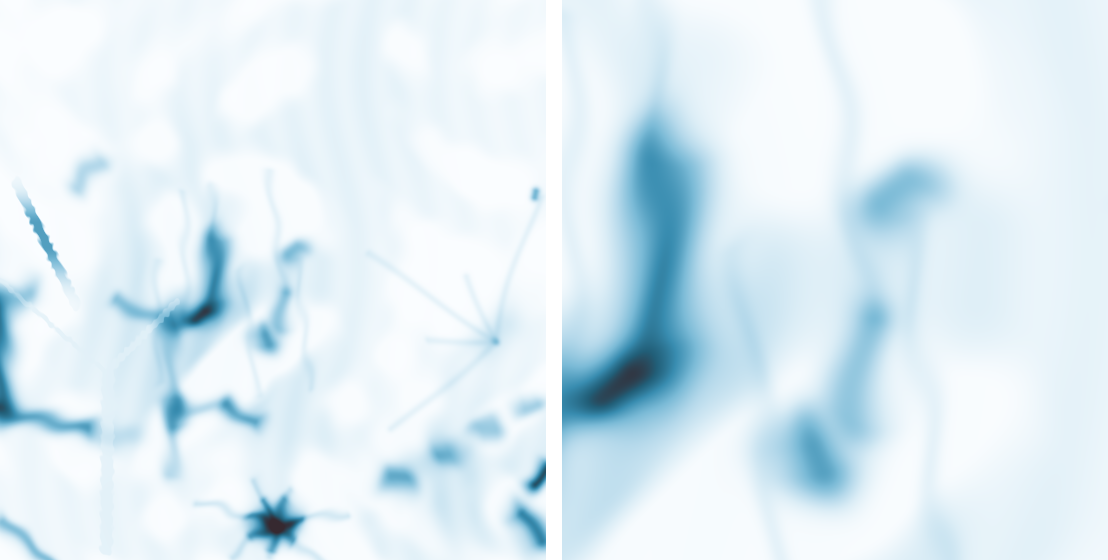
Left, the full canvas; right, a detail of the centre.
A WebGL 1 fragment shader for this background:

```glsl
precision highp float;
// Pale blue micrograph of branching cells, mostly out of focus.
// Gaussian strokes add ink over a cellular haze, a few crisp twigs lie on top,
// and the total ink is mapped through a white to teal to slate colour ramp.

uniform vec2 u_resolution;

vec2 hash2(vec2 c) {
  return fract(sin(vec2(dot(c, vec2(127.1, 311.7)), dot(c, vec2(269.5, 183.3)))) * 43758.5);
}

float segmentDistance(vec2 p, vec2 a, vec2 b) {
  vec2 ab = b - a;
  return length(p - a - ab * clamp(dot(p - a, ab) / dot(ab, ab), 0.0, 1.0));
}

// Blurred stroke, layered so that overlaps approach full ink.
void stain(inout float ink, vec2 p, vec2 a, vec2 b, float width, float strength) {
  float d = segmentDistance(p, a, b) / width;
  ink += (1.0 - ink) * strength * exp(-d * d);
}

// Sharp stroke with a slightly ragged outline.
float twig(vec2 p, vec2 a, vec2 b, float width) {
  float ragged = 0.0012 * (sin(p.y * 310.0 + 2.0 * sin(p.x * 170.0)) + sin(p.x * 430.0 + p.y * 190.0));
  return 1.0 - smoothstep(-0.002, 0.002, segmentDistance(p, a, b) + ragged - width);
}

// Soft round highlights, one in each jittered cell.
float highlights(vec2 p) {
  vec2 cell = floor(p);
  float light = 0.0;
  for (int y = -1; y <= 1; y++) {
    for (int x = -1; x <= 1; x++) {
      vec2 c = cell + vec2(float(x), float(y));
      vec2 r = p - c - 0.15 - 0.7 * hash2(c);
      light += exp(-5.0 * dot(r, r));
    }
  }
  return smoothstep(0.25, 0.95, light);
}

float glow(vec2 p, vec2 center, vec2 radius) {
  vec2 r = (p - center) / radius;
  return exp(-dot(r, r));
}

vec3 inkColor(float ink) {
  vec3 c = mix(vec3(0.985, 0.993, 1.0), vec3(0.86, 0.93, 0.965), clamp(ink / 0.15, 0.0, 1.0));
  c = mix(c, vec3(0.71, 0.85, 0.92), clamp((ink - 0.15) / 0.15, 0.0, 1.0));
  c = mix(c, vec3(0.48, 0.73, 0.84), clamp((ink - 0.3) / 0.2, 0.0, 1.0));
  c = mix(c, vec3(0.22, 0.55, 0.69), clamp((ink - 0.5) / 0.2, 0.0, 1.0));
  c = mix(c, vec3(0.13, 0.37, 0.47), clamp((ink - 0.7) / 0.15, 0.0, 1.0));
  return mix(c, vec3(0.21, 0.16, 0.19), clamp((ink - 0.85) / 0.12, 0.0, 1.0));
}

void main() {
  vec2 p = gl_FragCoord.xy / u_resolution.y;
  vec2 q = p + 0.005 * vec2(sin(p.y * 57.0 + 2.0 * sin(p.x * 41.0)), sin(p.x * 63.0 + 2.0 * sin(p.y * 37.0)));

  // Haze: denser in the middle and lower right, opened by highlights.
  float haze = 0.06 + 0.2 * glow(p, vec2(0.37, 0.42), vec2(0.2, 0.3))
    + 0.17 * glow(p, vec2(0.78, 0.13), vec2(0.24, 0.15))
    + 0.05 * glow(p, vec2(0.66, 0.88), vec2(0.14, 0.3));
  haze *= 1.0 - 0.9 * highlights(q * 7.0 + 0.6 * sin(p.yx * 9.0));
  haze *= 1.0 - 0.9 * glow(p, vec2(0.395, 0.18), vec2(0.075, 0.06));
  float ink = haze * (0.85 + 0.15 * sin(p.x * 95.0 + 3.0 * sin(p.y * 9.0)));

  // Left edge and its side branch.
  stain(ink, q, vec2(-0.01, 0.46), vec2(0.0, 0.27), 0.027, 0.76);
  stain(ink, q, vec2(0.01, 0.45), vec2(0.05, 0.48), 0.024, 0.4);
  stain(ink, q, vec2(0.0, 0.265), vec2(0.16, 0.233), 0.017, 0.55);
  stain(ink, q, vec2(0.16, 0.225), vec2(0.23, 0.22), 0.025, 0.2);
  stain(ink, q, vec2(0.0, 0.072), vec2(0.09, -0.01), 0.012, 0.45);

  // Bent central body, darkest at the elbow.
  stain(ink, q, vec2(0.385, 0.57), vec2(0.385, 0.46), 0.024, 0.62);
  stain(ink, q, vec2(0.37, 0.44), vec2(0.31, 0.425), 0.022, 0.62);
  stain(ink, q, vec2(0.355, 0.43), vec2(0.37, 0.445), 0.018, 0.7);
  stain(ink, q, vec2(0.21, 0.46), vec2(0.29, 0.425), 0.015, 0.38);

  // Blurred fibres and nodes around the middle.
  stain(ink, q, vec2(0.307, 0.4), vec2(0.307, 0.15), 0.015, 0.24);
  stain(ink, q, vec2(0.312, 0.28), vec2(0.315, 0.245), 0.019, 0.52);
  stain(ink, q, vec2(0.32, 0.27), vec2(0.41, 0.275), 0.015, 0.28);
  stain(ink, q, vec2(0.41, 0.272), vec2(0.46, 0.243), 0.016, 0.5);
  stain(ink, q, vec2(0.47, 0.4), vec2(0.475, 0.39), 0.021, 0.6);
  stain(ink, q, vec2(0.508, 0.47), vec2(0.5, 0.42), 0.017, 0.4);
  stain(ink, q, vec2(0.52, 0.547), vec2(0.535, 0.555), 0.017, 0.42);
  stain(ink, q, vec2(0.135, 0.67), vec2(0.175, 0.71), 0.02, 0.3);
  for (int i = 0; i < 6; i++) {
    vec2 h = hash2(vec2(float(i), 4.0));
    vec2 top = vec2(0.28 + 0.05 * float(i), 0.45 + 0.25 * h.x);
    stain(ink, q, top, top - vec2(0.05 * h.y - 0.03, 0.22), 0.008, 0.09);
  }

  // Rising chain of nodes, then the dark right edge.
  for (int i = 0; i < 4; i++) {
    float t = float(i) / 3.0;
    vec2 node = mix(vec2(0.705, 0.145), vec2(0.935, 0.275), t);
    stain(ink, q, node, node + vec2(0.02, 0.005), 0.028 - 0.01 * t, 0.56 - 0.12 * float(i) + 0.15 * t * t);
  }
  stain(ink, q, vec2(0.955, 0.14), vec2(0.975, 0.16), 0.017, 0.88);
  stain(ink, q, vec2(0.93, 0.085), vec2(0.965, 0.035), 0.023, 0.72);

  // Dark star-shaped cell at the bottom.
  vec2 soma = vec2(0.49, 0.064);
  stain(ink, q, soma - vec2(0.015, 0.0), soma + vec2(0.02, 0.0), 0.026, 0.88);
  for (int i = 0; i < 7; i++) {
    float a = 0.15 + 0.9 * float(i);
    vec2 ray = vec2(cos(a), sin(a));
    stain(ink, q, soma, soma + 0.045 * ray, 0.009, 0.45);
    stain(ink, q, soma, soma + (0.1 + 0.04 * sin(a * 5.0)) * ray, 0.008, 0.16);
  }

  // Faint, nearly focused cell on the right.
  vec2 cell = vec2(0.885, 0.4);
  stain(ink, p, cell - vec2(0.015, 0.01), cell + vec2(0.02, 0.02), 0.032, 0.12);
  for (int i = 0; i < 5; i++) {
    float a = 1.28 + 0.65 * float(i);
    float reach = mod(float(i), 2.0) < 0.5 ? 0.26 : 0.12;
    vec2 bend = 0.01 * vec2(sin(p.y * 16.0), sin(p.x * 16.0));
    stain(ink, p + bend, cell, cell + reach * vec2(cos(a), sin(a)), 0.007, 0.09);
  }
  stain(ink, p, vec2(0.955, 0.648), vec2(0.957, 0.658), 0.008, 0.5);

  // Crisp twigs: a pale forked trunk and one darker branch.
  float pale = twig(p, vec2(0.193, 0.33), vec2(0.19, 0.02), 0.011);
  pale = max(pale, twig(p, vec2(0.0, 0.5), vec2(0.19, 0.335), 0.004));
  pale = max(pale, twig(p, vec2(0.19, 0.335), vec2(0.315, 0.46), 0.006));
  ink = mix(ink, max(ink * 0.7, 0.12), 0.8 * pale);
  float fade = smoothstep(0.45, 0.56, p.y) * (1.0 - smoothstep(0.6, 0.69, p.y));
  float branch = twig(p, vec2(0.03, 0.675), vec2(0.135, 0.455), 0.009);
  ink = mix(ink, 0.12 + 0.5 * fade, branch * (0.35 + 0.65 * fade));

  gl_FragColor = vec4(inkColor(clamp(ink, 0.0, 1.0)), 1.0);
}
```
